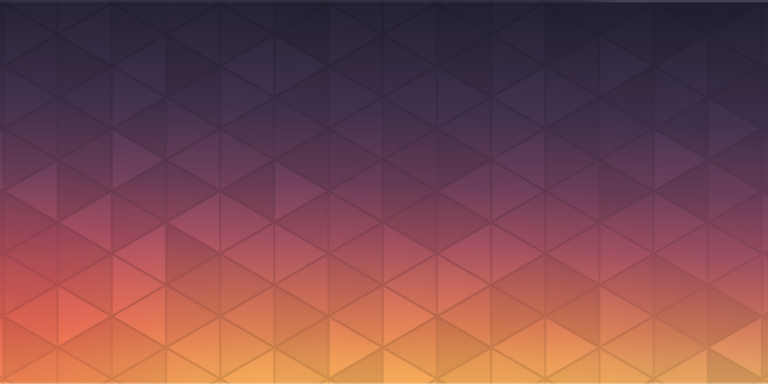
Reproduce this background procedurally as a Shadertoy shader.

```glsl
#define COLUMN_WIDTH 0.1411
#define TRIANGLE_SIDE 0.163
#define GRID_ORIGIN vec2(0.009, 0.0135)
#define LINE_HALF_WIDTH 0.0030
#define DIAGONAL_DARKNESS 0.11
#define VERTICAL_DARKNESS 0.08
#define CELL_CONTRAST 0.13
#define SKY_TILT 0.07
#define TOP_RIM 0.006
#define BOTTOM_RIM 0.003

const int STOPS = 8;
const float stopHeight[STOPS] = float[](0.0, 0.06, 0.14, 0.245, 0.365, 0.52, 0.71, 1.0);
const vec3 stopColor[STOPS] = vec3[](
    vec3(0.92, 0.64, 0.33), vec3(0.90, 0.59, 0.33),
    vec3(0.85, 0.49, 0.32), vec3(0.76, 0.395, 0.34),
    vec3(0.62, 0.305, 0.365), vec3(0.42, 0.24, 0.345),
    vec3(0.25, 0.19, 0.30), vec3(0.135, 0.125, 0.195));

float hash(vec3 p) {
    p = fract(p * 0.1031 + 0.37);
    p += dot(p, p.zyx + 31.32);
    return fract((p.x + p.y) * p.z);
}

// Dusk gradient, warmer and redder toward the left
vec3 duskSky(float across, float height) {
    float h = height + SKY_TILT * (across - 0.5) * smoothstep(0.0, 0.4, height);
    vec3 color = stopColor[0];
    for (int i = 1; i < STOPS; i++) {
        float t = clamp((h - stopHeight[i - 1]) / (stopHeight[i] - stopHeight[i - 1]), 0.0, 1.0);
        color = mix(color, stopColor[i], t);
    }
    float low = 1.0 - smoothstep(0.0, 0.55, height);
    float leftGlow = 1.0 - smoothstep(0.0, 0.35, across);
    float rightHaze = smoothstep(0.6, 1.0, across);
    color += low * leftGlow * vec3(0.02, -0.12, -0.01);
    color += low * rightHaze * vec3(-0.06, -0.02, 0.03);
    return color;
}

void mainImage(out vec4 fragColor, in vec2 fragCoord) {
    vec2 p = fragCoord / iResolution.y;
    float across = fragCoord.x / iResolution.x;
    float pixel = 1.0 / iResolution.y;

    // Three families of parallel lines form the triangles
    vec2 grid = (p - GRID_ORIGIN) / vec2(COLUMN_WIDTH, TRIANGLE_SIDE);
    vec3 axes = vec3(grid.x, grid.y + 0.5 * grid.x, grid.y - 0.5 * grid.x);
    vec3 cell = floor(axes);
    vec3 gap = (0.5 - abs(fract(axes) - 0.5)) * COLUMN_WIDTH;
    float edge = min(gap.x, min(gap.y, gap.z));

    // Faint random facets, each shaded a little across its width
    float tone = hash(cell) - 0.5;
    tone += 0.25 * (fract(axes.x) - 0.5) * (hash(cell + 17.0) - 0.5);
    tone *= smoothstep(0.0, 1.5 * pixel, edge);
    vec3 color = duskSky(across, p.y) * (1.0 + CELL_CONTRAST * tone);

    // Grooves between the facets, deeper along the diagonals
    vec3 groove = 1.0 - smoothstep(LINE_HALF_WIDTH - pixel, LINE_HALF_WIDTH + pixel, gap);
    float depth = max(VERTICAL_DARKNESS * groove.x, DIAGONAL_DARKNESS * max(groove.y, groove.z));
    color *= 1.0 - depth * mix(1.0, 0.65, smoothstep(0.6, 1.0, across));

    // Pale rims: the top one brightens at the right
    float topRim = smoothstep(-pixel, pixel, p.y - 1.0 + TOP_RIM);
    color += topRim * mix(0.06, 0.14, smoothstep(0.74, 0.82, across));
    float bottomRim = 1.0 - smoothstep(-pixel, pixel, p.y - BOTTOM_RIM);
    color = mix(color, vec3(0.95, 0.85, 0.75), 0.5 * bottomRim);

    fragColor = vec4(clamp(color, 0.0, 1.0), 1.0);
}
```
